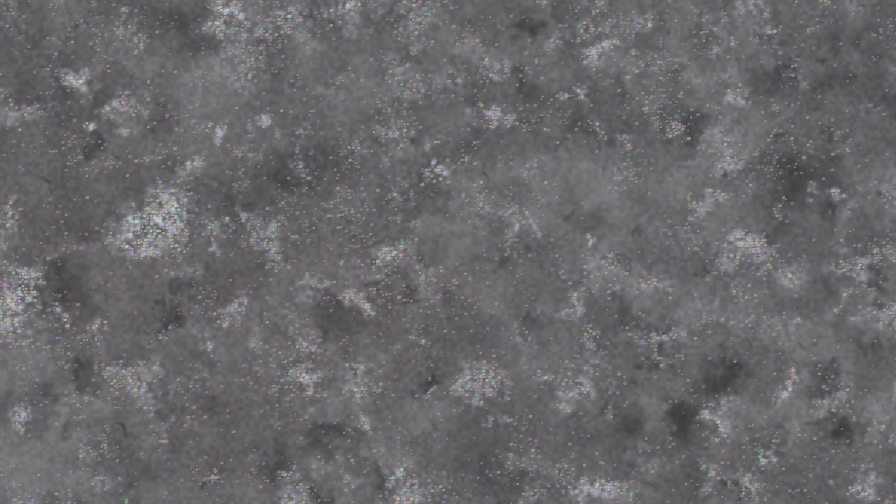
Write a Shadertoy shader that draws this texture.

```glsl
// Grey polished stone under a microscope: cloudy ground, pale ragged patches, dark pits, iridescent specks

vec3 hash3(vec2 p) {
    vec3 q = fract(p.xyx * vec3(0.1031, 0.1030, 0.0973));
    q += dot(q, q.yxz + 33.33);
    return fract((q.xxy + q.yzz) * q.zyx);
}

// Smooth cellular noise: nearby cell values blended by distance
float cellNoise(vec2 p) {
    vec2 cell = floor(p);
    float total = 0.0, weightSum = 0.0;
    for (int y = -1; y <= 1; y++)
    for (int x = -1; x <= 1; x++) {
        vec2 id = cell + vec2(x, y);
        vec3 h = hash3(id);
        vec2 d = p - id - 0.25 - 0.5 * h.xy;
        float w = max(0.0, 1.0 - dot(d, d) / 1.56);
        w *= w * w;
        total += w * h.z;
        weightSum += w;
    }
    return total / max(weightSum, 0.0001);
}

// Soft scattered discs; share is the part of the cells that hold one
float blobs(vec2 p, float share) {
    vec2 cell = floor(p);
    float sum = 0.0;
    for (int y = -1; y <= 1; y++)
    for (int x = -1; x <= 1; x++) {
        vec2 id = cell + vec2(x, y);
        vec3 h = hash3(id + 17.0), k = hash3(id + 71.0);
        float dist = length(p - id - 0.25 - 0.5 * h.xy);
        float radius = mix(0.3, 0.85, k.x);
        sum += step(h.z, share) * mix(0.2, 1.0, k.y * k.y) * (1.0 - smoothstep(0.0, radius, dist));
    }
    return sum;
}

// Tiny coloured glints: rgb is the tint, a the coverage
vec4 specks(vec2 p, float density, float pixel) {
    vec2 cell = floor(p);
    vec4 glint = vec4(0.0);
    for (int y = -1; y <= 1; y++)
    for (int x = -1; x <= 1; x++) {
        vec2 id = cell + vec2(x, y);
        vec3 h = hash3(id + 5.0), k = hash3(id + 143.0);
        vec2 d = p - id - 0.25 - 0.5 * h.xy;
        d = vec2(0.8 * d.x + 0.35 * d.y, 1.1 * d.y - 0.4 * d.x);
        float radius = mix(0.3, 0.6, k.x);
        float cover = 1.0 - smoothstep(radius - pixel, radius + pixel, length(d));
        cover *= step(h.z, density) * mix(0.4, 1.0, k.y);
        vec3 rainbow = 0.66 + 0.15 * cos(6.283 * (k.z + vec3(0.0, 0.33, 0.67)));
        vec3 tint = mix(vec3(0.65, 0.61, 0.57), rainbow, step(0.4, fract(k.y * 7.0)));
        if (cover > glint.a) glint = vec4(tint, cover);
    }
    return glint;
}

void mainImage(out vec4 fragColor, in vec2 fragCoord) {
    vec2 p = fragCoord / iResolution.y;

    // Ragged outlines from two scales of warp
    vec2 warp = 0.05 * (vec2(cellNoise(p * 24.0), cellNoise(p * 24.0 + 40.0)) - 0.5);
    warp += 0.03 * (vec2(cellNoise(p * 75.0 + 9.0), cellNoise(p * 75.0 + 63.0)) - 0.5);
    vec2 q = p + warp;
    vec2 slanted = vec2(0.8 * q.x + 0.3 * q.y, 1.1 * q.y - 0.4 * q.x);

    // Cloudy ground with fine grain
    float cloud = cellNoise(p * 4.0 + 3.0) - 0.5;
    float mottle = cellNoise(q * 19.0 + 21.0) - 0.5;
    float grain = cellNoise(p * 140.0 + 11.0) - 0.5;
    vec3 color = vec3(0.402, 0.397, 0.406) + 0.05 * cloud + 0.10 * mottle + 0.075 * grain;
    color += vec3(-0.008, 0.0, 0.008) * (cellNoise(p * 3.0 + 50.0) - 0.5);

    // Pale patches, many small ones and a few large slanted ones
    float pale = 1.15 * blobs(slanted * 15.0, 0.55) + 1.2 * blobs(slanted * 5.5 + 30.0, 0.12);
    pale = min(pale, 1.4);
    color += vec3(0.135, 0.140, 0.155) * pale * (1.0 + 1.8 * grain);

    // Dark pits, broad and small
    float pit = blobs(q * 10.0 + 60.0, 0.35) + 0.7 * blobs(q * 24.0 + 130.0, 0.25);
    color *= 1.0 - 0.38 * min(pit, 1.2);

    // Glints gather in the patches and in loose clusters
    float cluster = blobs(q * 11.0 + 90.0, 0.5);
    float density = 0.025 + 0.55 * min(pale, 1.0) + 0.5 * cluster;
    vec4 glint = specks(p * 165.0, density, min(70.0 / iResolution.y, 0.35));
    float strength = 0.55 + 0.25 * min(pale, 1.0);
    color = mix(color, glint.rgb + 0.1 * pale, glint.a * strength);

    fragColor = vec4(clamp(color, 0.0, 1.0), 1.0);
}
```
